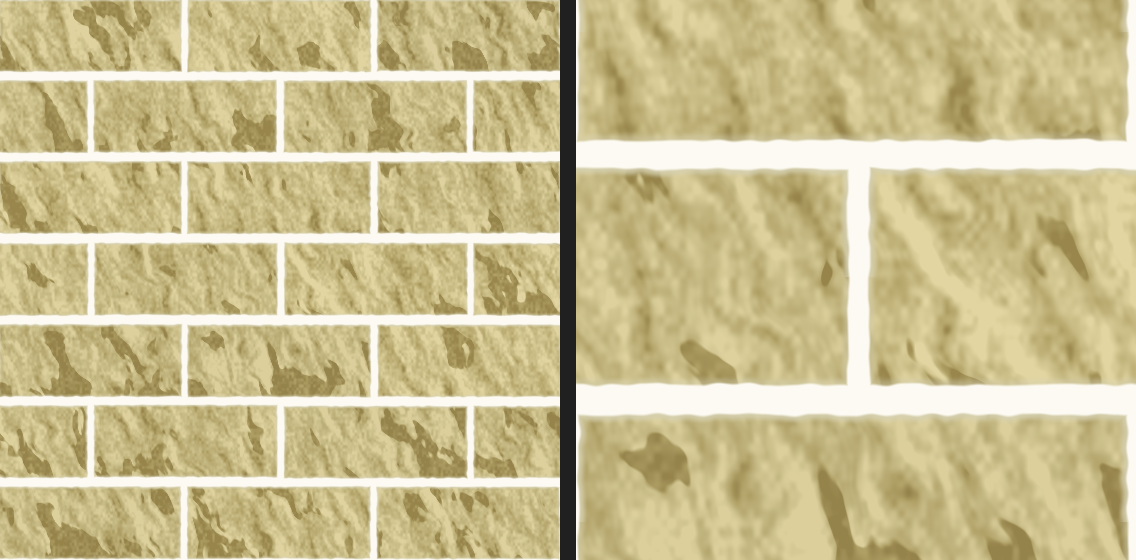
Left, the full canvas; right, a detail of the centre.
Reproduce this texture procedurally as a WebGL 2 fragment shader.

```glsl
#version 300 es
precision highp float;

uniform vec2 u_resolution;
out vec4 outColor;

#define BRICK_PITCH vec2(0.3385, 0.1451)
#define JOINT_WIDTH vec2(0.0120, 0.0170)
#define WALL_OFFSET vec2(0.0091, 0.0097)
#define ROW_SHIFT 0.507
#define PLACE_JITTER 0.0022
#define EDGE_WOBBLE 0.0022
#define STREAK_LEAN 0.35
#define RELIEF_DEPTH 2.1
#define GRAIN_DEPTH 0.42
#define PATCH_LEVEL 0.635

const vec3 MORTAR = vec3(0.99, 0.98, 0.95);
const vec3 RIM = vec3(0.84, 0.82, 0.70);
const vec3 CREAM = vec3(0.85, 0.80, 0.595);
const vec3 SAND = vec3(0.77, 0.72, 0.505);
const vec3 TAN = vec3(0.70, 0.64, 0.41);
const vec3 BROWN = vec3(0.59, 0.52, 0.295);

float hash(vec2 p) {
    vec3 q = fract(p.xyx * 0.1031);
    q += dot(q, q.yzx + 33.33);
    return fract((q.x + q.y) * q.z);
}

float noise(vec2 p) {
    vec2 cell = floor(p), f = fract(p);
    f = f * f * (3.0 - 2.0 * f);
    float low = mix(hash(cell), hash(cell + vec2(1, 0)), f.x);
    float high = mix(hash(cell + vec2(0, 1)), hash(cell + vec2(1, 1)), f.x);
    return mix(low, high, f.y);
}

float fbm(vec2 p) {
    float sum = 0.0, amplitude = 0.533;
    for (int i = 0; i < 4; i++) {
        sum += amplitude * noise(p);
        p = mat2(1.9, 0.4, -0.4, 1.9) * p + 17.3;
        amplitude *= 0.5;
    }
    return sum;
}

// Height of the split face, drawn out along leaning vertical streaks
float relief(vec2 p) {
    return fbm(vec2(p.x + STREAK_LEAN * p.y, p.y) * vec2(5.0, 2.2));
}

// Four-step stone ramp, tone 0 is darkest
vec3 stoneColor(float tone) {
    float t = clamp(tone, 0.0, 1.1) * 3.0;
    vec3 color = mix(BROWN, TAN, clamp(t, 0.0, 1.0));
    color = mix(color, SAND, clamp(t - 1.0, 0.0, 1.0));
    return mix(color, CREAM, clamp(t - 2.0, 0.0, 1.3));
}

vec3 splitFace(vec2 p, float height) {
    vec2 warped = p + 0.12 * (vec2(noise(p * 5.0), noise(p * 5.0 + 41.0)) - 0.5);
    float slope = relief(warped + vec2(0.05, 0.03)) - relief(warped);
    float grain = noise(p * vec2(34.0, 26.0)) - 0.5;
    float broad = fbm(p * vec2(1.8, 1.5) + 9.0) - 0.5;
    float tone = 0.73 + RELIEF_DEPTH * slope + GRAIN_DEPTH * grain + 0.6 * broad;

    // Broken brown facets, more common low on the face
    vec2 facet = vec2(warped.x + STREAK_LEAN * warped.y, warped.y);
    float facetField = fbm(facet * vec2(2.9, 1.9) + 57.0) - 0.35 * slope - 0.09 * height;
    float patchMask = smoothstep(PATCH_LEVEL - 0.015, PATCH_LEVEL + 0.025, facetField);
    tone = mix(tone, 0.06 + 0.35 * grain + 0.5 * slope, 0.92 * patchMask);
    return stoneColor(tone);
}

void main() {
    vec2 uv = gl_FragCoord.xy / u_resolution;
    float pixel = 1.0 / min(u_resolution.x, u_resolution.y);

    // Running bond, rows counted from the top
    vec2 wall = (vec2(uv.x, 1.0 - uv.y) + WALL_OFFSET) / BRICK_PITCH;
    float row = floor(wall.y);
    wall.x -= ROW_SHIFT * mod(row, 2.0);
    vec2 id = vec2(floor(wall.x), row);
    vec2 local = (fract(wall) - 0.5) * BRICK_PITCH * vec2(1.0, -1.0);

    // Brick outline with small shifts and rough sides
    vec2 seed = id + 20.0;
    vec2 shift = vec2(hash(seed), hash(seed + 7.7)) - 0.5;
    vec2 wobble = vec2(noise(uv * 110.0), noise(uv * 110.0 + 31.0)) - 0.5;
    vec2 halfSize = 0.5 * (BRICK_PITCH - JOINT_WIDTH);
    vec2 placed = local - PLACE_JITTER * shift;
    vec2 side = abs(placed) - halfSize + EDGE_WOBBLE * wobble;
    float edge = max(side.x, side.y);

    // Every brick samples its own piece of stone
    vec2 p = placed / BRICK_PITCH.y + seed * vec2(7.31, 5.17);
    vec3 color = splitFace(p, placed.y / halfSize.y);
    color *= 0.985 + 0.03 * hash(seed + 3.3);

    // Pale worn rim, then mortar
    float rim = smoothstep(-0.0055, -0.0005, edge);
    color = mix(color, RIM, rim * (0.45 + 0.35 * step(0.0, placed.y)));
    float aa = 0.75 * pixel + 0.0006;
    color = mix(color, MORTAR, smoothstep(-aa, aa, edge));
    outColor = vec4(color, 1.0);
}
```
